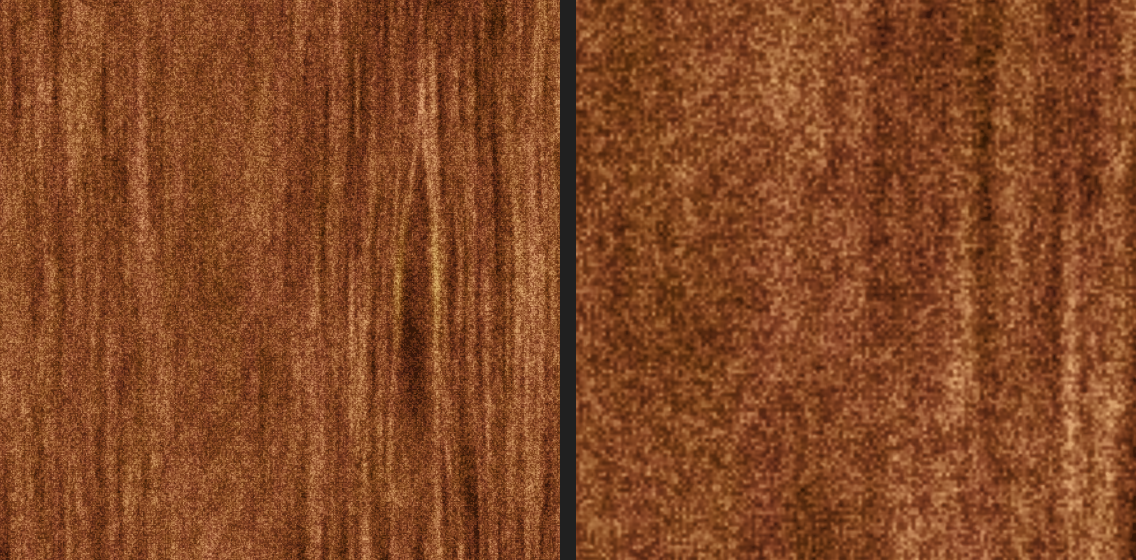
Left, the full canvas; right, a detail of the centre.
Reproduce this texture procedurally as a Shadertoy shader.

```glsl
const vec3 UMBER  = vec3(0.22, 0.09, 0.035);
const vec3 BARK   = vec3(0.35, 0.16, 0.07);
const vec3 WALNUT = vec3(0.455, 0.222, 0.103);
const vec3 RUSSET = vec3(0.55, 0.29, 0.148);
const vec3 COPPER = vec3(0.63, 0.38, 0.22);
const vec3 HONEY  = vec3(0.74, 0.50, 0.32);
const vec3 CREAM  = vec3(0.86, 0.64, 0.44);
const vec3 OLIVE_SHIFT = vec3(-0.008, 0.010, -0.020);

const float BASE_TONE    = 0.527;
const float BROAD_AMOUNT = 0.035;
const float WIDE_STREAK  = 0.085;
const float FINE_STREAK  = 0.085;
const float PORE_STREAK  = 0.05;
const float DARK_LINE    = 0.07;
const float RING         = 0.05;
const float RING_SPACING = 0.021;
const float MOTTLE       = 0.045;
const float FLECK        = 0.05;
const float GRAIN        = 0.15;
const float SOFT_GRAIN   = 0.075;
const float SPARKLE      = 0.13;
const float SPARKLE_CELLS = 230.0;
const float FLAME_APEX   = 0.86;
const float PLAIN_CENTER = 0.40;
const float PLAIN_WIDTH  = 0.10;

float hash(vec2 cell) {
    uvec2 q = uvec2(ivec2(cell)) * uvec2(1597334673u, 3812015801u);
    uint n = (q.x ^ q.y) * 1597334673u;
    n = (n ^ (n >> 15)) * 2246822519u;
    n ^= n >> 13;
    return float(n >> 8) / 16777216.0;
}

// Smooth value noise from -1 to 1
float noise(vec2 p) {
    vec2 i = floor(p), f = fract(p);
    f = f * f * (3.0 - 2.0 * f);
    float low  = mix(hash(i), hash(i + vec2(1, 0)), f.x);
    float high = mix(hash(i + vec2(0, 1)), hash(i + vec2(1, 1)), f.x);
    return 2.0 * mix(low, high, f.y) - 1.0;
}

float bell(float x) {
    return exp(-x * x);
}

// Scattered round glints, at most one in each cell
float glints(vec2 p) {
    vec2 cell = floor(p);
    vec2 spot = 0.3 + 0.4 * vec2(hash(cell + 11.0), hash(cell + 57.0));
    return hash(cell + 93.0) * bell(length(fract(p) - spot) / 0.3);
}

// Colour ramp whose stops sit at the red level of each colour
vec3 woodColor(float tone) {
    vec3 c = mix(UMBER, BARK, smoothstep(UMBER.r, BARK.r, tone));
    c = mix(c, WALNUT, clamp((tone - BARK.r) / (WALNUT.r - BARK.r), 0.0, 1.0));
    c = mix(c, RUSSET, clamp((tone - WALNUT.r) / (RUSSET.r - WALNUT.r), 0.0, 1.0));
    c = mix(c, COPPER, clamp((tone - RUSSET.r) / (COPPER.r - RUSSET.r), 0.0, 1.0));
    c = mix(c, HONEY, clamp((tone - COPPER.r) / (HONEY.r - COPPER.r), 0.0, 1.0));
    return mix(c, CREAM, clamp((tone - HONEY.r) / (CREAM.r - HONEY.r), 0.0, 1.0));
}

void mainImage(out vec4 fragColor, in vec2 fragCoord) {
    vec2 uv = fragCoord / iResolution.y;

    // Slow sideways wander of the fibres
    float x = uv.x + 0.004 * noise(uv * vec2(5.0, 4.0) + 17.0);

    // Pointed flame figure that pushes the fibres apart
    float center = 0.76 - 0.025 * (1.0 - uv.y);
    float opening = 1.0 - smoothstep(0.48, FLAME_APEX, uv.y);
    float halfWidth = 0.034 * opening + 0.03 * max(0.45 - uv.y, 0.0);
    float offset = x - center;
    float dist = abs(offset);
    float side = clamp(offset / max(halfWidth, 0.004), -1.0, 1.0);
    float across = x - 0.8 * side * halfWidth * exp(-9.0 * dist);

    // Broad light and dark areas
    float tone = BASE_TONE;
    tone += BROAD_AMOUNT * noise(vec2(across * 11.0, uv.y * 3.0) + 40.0);
    tone += 0.03 * bell((uv.x - 0.19) / 0.10) * bell((uv.y - 0.38) / 0.4);
    tone -= 0.025 * bell((uv.x - 0.87) / 0.07);
    tone -= 0.13 * bell((uv.x - 0.77) / 0.07) * bell((uv.y - 1.02) / 0.12);

    // Narrow vertical streaks and dark lines, faint in the plain band
    float plain = bell((uv.x - PLAIN_CENTER) / PLAIN_WIDTH);
    float strength = (1.0 - 0.75 * plain) * (0.9 + 0.35 * smoothstep(0.5, 0.66, uv.x));
    float streaks = WIDE_STREAK * noise(vec2(across * 66.0, uv.y * 2.5) + 80.0);
    streaks += FINE_STREAK * noise(vec2(across * 110.0, uv.y * 6.0) + 130.0);
    streaks += PORE_STREAK * noise(vec2(across * 160.0, uv.y * 18.0) + 210.0);
    streaks -= DARK_LINE * smoothstep(0.3, 0.8, noise(vec2(across * 85.0, uv.y * 3.5) + 250.0));
    tone += strength * streaks;

    // Rim, rings and dark heart of the flame
    float fade = smoothstep(0.0, 0.4, uv.y) * (1.0 - smoothstep(0.8, 0.92, uv.y));
    float beyond = dist - halfWidth;
    float rim = bell(beyond / 0.009) * fade;
    float rings = cos(6.2832 * beyond / RING_SPACING) * exp(-max(beyond, 0.0) / 0.06);
    float heart = (1.0 - smoothstep(0.3 * halfWidth, halfWidth + 0.001, dist))
                * smoothstep(0.12, 0.42, uv.y) * (1.0 - smoothstep(0.7, 0.82, uv.y));
    tone += 0.07 * rim + RING * rings * fade * step(0.0, beyond + 0.005) - 0.11 * heart;

    // Mottling and slanted flecks
    tone += MOTTLE * noise(uv * vec2(80.0, 45.0) + 300.0);
    vec2 slanted = vec2(0.8 * uv.x - 0.6 * uv.y, 0.6 * uv.x + 0.8 * uv.y) + 2.0;
    float fleckArea = plain * (1.0 - smoothstep(0.45, 0.85, uv.y));
    tone += FLECK * fleckArea * noise(slanted * vec2(52.0, 13.0) + 350.0);

    // Fine grain and glints
    tone += GRAIN * noise(uv * 440.0 + 500.0);
    tone += SOFT_GRAIN * noise(uv * vec2(250.0, 205.0) + 900.0);
    tone += SPARKLE * (glints(uv * SPARKLE_CELLS) - 0.13);

    // Drift between red and olive
    float hue = 0.1 + 0.6 * noise(vec2(across * 40.0, uv.y * 6.0) + 600.0);
    hue += 0.5 * noise(uv * 120.0 + 700.0);
    hue += 0.8 * smoothstep(0.9, 1.0, uv.x) * uv.y;
    hue += 2.0 * rim * bell((uv.y - 0.5) / 0.12);
    vec3 color = woodColor(tone) + OLIVE_SHIFT * hue;

    fragColor = vec4(clamp(color, 0.0, 1.0), 1.0);
}
```
